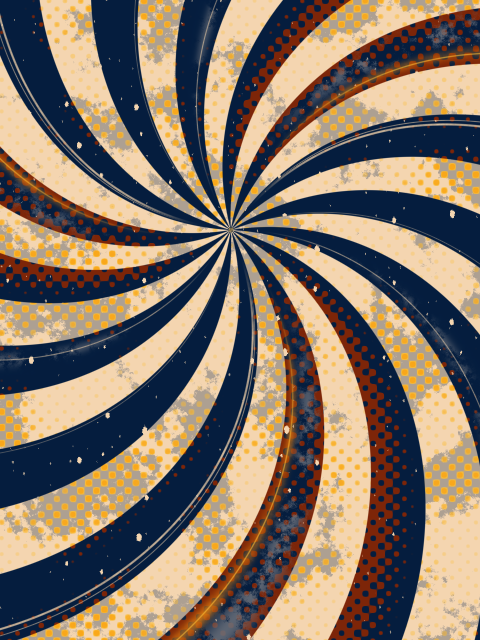
Write a Shadertoy shader that draws this background.

```glsl
// A twisted sunburst of navy and cream rays with halftone dots, worn ink and flecks.
const float TAU = 6.2831853;
const vec3 CREAM = vec3(0.955, 0.835, 0.69);
const vec3 NAVY = vec3(0.018, 0.115, 0.245);
const vec3 RUST = vec3(0.49, 0.145, 0.03);
const vec3 AMBER = vec3(0.95, 0.52, 0.06);
const vec3 YELLOW = vec3(0.985, 0.74, 0.21);

vec2 hash2(vec2 p) {
    vec3 h = fract(p.xyx * vec3(0.1031, 0.1030, 0.0973));
    h += dot(h, h.yzx + 33.33);
    return fract((h.xx + h.yz) * h.zy);
}

float gradientNoise(vec2 p) {
    vec2 i = floor(p), f = p - i;
    vec2 u = f * f * f * (f * (f * 6.0 - 15.0) + 10.0);
    vec4 corner;
    for (int n = 0; n < 4; n++) {
        vec2 o = vec2(n & 1, n >> 1);
        float a = TAU * hash2(i + o + 71.0).x;
        corner[n] = dot(vec2(cos(a), sin(a)), f - o);
    }
    return mix(mix(corner.x, corner.y, u.x), mix(corner.z, corner.w, u.x), u.y);
}

float fbm(vec2 p) {
    float sum = 0.0, gain = 0.55;
    for (int i = 0; i < 6; i++) {
        sum += gain * gradientNoise(p);
        p = mat2(1.6, 1.2, -1.2, 1.6) * p + 7.3;
        gain *= 0.66;
    }
    return sum;
}

// Staggered screen: small amounts give dots, large ones a net
float halftone(vec2 p, float amount, float pixel) {
    vec2 c = cos(p * TAU / 0.0247);
    float soft = 0.08 + 130.0 * pixel;
    return smoothstep(-soft, soft, c.x * c.y + 2.0 * amount - 1.0) * smoothstep(0.0, 0.06, amount);
}

// Irregular chips scattered one per chosen cell
float flecks(vec2 p, float cell, float chance, float pixel) {
    vec2 id = floor(p / cell), h = hash2(id + 19.0), k = hash2(id + 83.0);
    vec2 d = p - (id + 0.25 + 0.5 * h) * cell;
    d += 0.0016 * vec2(gradientNoise(p * 350.0), gradientNoise(p * 350.0 + 40.0));
    float size = cell * mix(0.035, 0.1, k.y * k.y);
    return step(k.x, chance) * (1.0 - smoothstep(-pixel, pixel, length(d * vec2(1.3, 0.85)) - size));
}

float stroke(float d, float width, float pixel) {
    return 1.0 - smoothstep(width - pixel, width + pixel, abs(d));
}

float only(float style, float wanted) {
    return step(abs(style - wanted), 0.5);
}

void mainImage(out vec4 fragColor, in vec2 fragCoord) {
    float pixel = 0.75 / iResolution.y;
    vec2 p = (fragCoord - vec2(0.481, 0.6406) * iResolution.xy) / iResolution.y;
    float r = length(p);

    // Fifteen curved rays in five repeating styles; q runs across one ray
    float q = (atan(p.y, p.x) + 1.32 * r - radians(3.1)) * 15.0 / TAU;
    float ray = floor(q + 0.5);
    float style = floor(mod(ray + 0.5, 5.0));
    q -= ray;
    float span = r * TAU / 15.0 / sqrt(1.0 + 1.74 * r * r);
    float dark = 1.0 - smoothstep(-pixel, pixel, (abs(q) - 0.25) * span);

    float wear = fbm(p * 9.0 + 3.0);
    float grain = fbm(p * 38.0 + 20.0);
    float patches = smoothstep(-0.25, 0.4, gradientNoise(p * 7.0 + 11.0) + 0.35 * wear);
    float reach = smoothstep(0.03, 0.2, r);

    // Cream rays: grey wear under yellow and amber dots
    float worn = smoothstep(0.02, 0.2, wear + 0.5 * grain + 0.4 * patches - 0.17);
    vec3 light = mix(CREAM, vec3(0.61, 0.575, 0.545), worn * 0.8);
    float yellowDots = halftone(p, 0.15 + 0.27 * patches + 0.12 * wear, pixel);
    light = mix(light, YELLOW, yellowDots * (0.3 + 0.65 * patches));
    float amberDots = halftone(p, 0.32 * patches + 0.15 * grain - 0.04, pixel);
    light = mix(light, AMBER + vec3(0.03, 0.11, 0.0), amberDots * patches * 0.75);

    // Navy rays: rust dots grow toward the edges
    float edge = smoothstep(0.06, 0.25, abs(q));
    float amount = only(style, 4.0) * 0.74 * smoothstep(0.2, -0.2, q)
        + only(style, 3.0) * (0.25 + 0.5 * edge)
        + (only(style, 0.0) + only(style, 2.0)) * 0.3 * edge * patches;
    vec3 deep = mix(NAVY, RUST, halftone(p, amount * reach, pixel));

    // Blue-grey scuffs and an amber streak along every fifth ray
    float scuff = only(style, 3.0) * exp(-pow((q - 0.06) / 0.13, 2.0))
        + only(style, 0.0) * 0.7 * exp(-pow((q + 0.1) / 0.07, 2.0));
    scuff *= smoothstep(-0.15, 0.35, wear + grain) * smoothstep(0.1, 0.35, r);
    deep = mix(deep, vec3(0.42, 0.44, 0.48), scuff * 0.85);
    float streak = only(style, 3.0) * smoothstep(0.08, 0.4, r);
    float glow = exp(-pow((q + 0.15) / 0.055, 2.0)) * (0.55 + 0.7 * wear);
    deep = mix(deep, AMBER * 0.9, clamp(streak * glow, 0.0, 1.0));
    deep = mix(deep, YELLOW, streak * 0.6 * stroke((q + 0.155) * span, 0.001, pixel));

    // Fine pale lines that follow the curve
    float lines = only(style, 2.0) * max(stroke((q - 0.14) * span, 0.0016, pixel),
        0.75 * stroke((q - 0.185) * span, 0.0007, pixel));
    lines += only(style, 0.0) * 0.75 * stroke((q + 0.1) * span, 0.0008, pixel);
    lines += only(style, 1.0) * 0.5 * stroke((q + 0.215) * span, 0.0006, pixel);
    deep = mix(deep, CREAM * 0.92, lines * smoothstep(0.04, 0.18, r) * (0.8 + 0.3 * grain));

    // Chips of missing ink
    float chips = max(flecks(p, 0.055, 0.3, pixel), 0.7 * flecks(p + 0.37, 0.019, 0.22, pixel));
    deep = mix(deep, CREAM, chips);

    fragColor = vec4(mix(light, deep, dark), 1.0);
}
```
